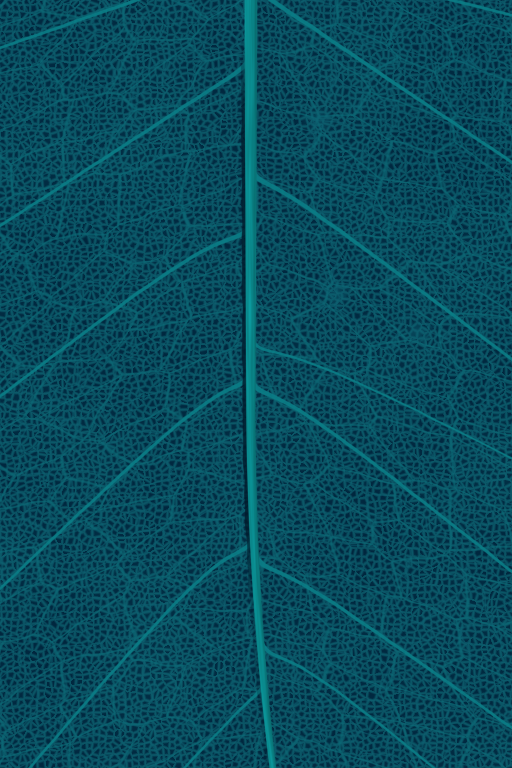
This texture is drawn by a WebGL 1 fragment shader. Its source:

```glsl
precision highp float;
uniform vec2 u_resolution;

#define FINE_CELLS 82.0
#define MID_CELLS 27.0
#define COARSE_CELLS 12.0
#define WARP 0.007
#define VEIN_WIDTH 0.0036
#define RIB_WIDTH 0.0125
#define CELL_COLOR vec3(0.0, 0.14, 0.235)
#define NET_COLOR vec3(0.045, 0.355, 0.415)
#define VEIN_COLOR vec3(0.04, 0.49, 0.525)
#define RIB_COLOR vec3(0.04, 0.55, 0.565)

vec2 hash2(vec2 p) {
  vec3 q = fract(p.xyx * vec3(0.1031, 0.1030, 0.0973));
  q += dot(q, q.yzx + 33.33);
  return fract((q.xx + q.yz) * q.zy);
}

float corner(vec2 cell, vec2 offset) {
  return dot(hash2(cell) * 2.0 - 1.0, offset);
}

float gradientNoise(vec2 p) {
  vec2 n = floor(p), f = p - n;
  vec2 u = f * f * (3.0 - 2.0 * f), e = vec2(1.0, 0.0);
  return mix(mix(corner(n, f), corner(n + e, f - e), u.x),
             mix(corner(n + e.yx, f - e.yx), corner(n + 1.0, f - 1.0), u.x), u.y);
}

// Distance to the border between the two nearest cell centres
float cellBorder(vec2 p) {
  vec2 n = floor(p), f = p - n, a = vec2(9.0), b = vec2(8.0);
  float nearest = 90.0, second = 91.0;
  for (int j = -1; j <= 1; j++) {
    for (int i = -1; i <= 1; i++) {
      vec2 g = vec2(float(i), float(j));
      vec2 r = g + 0.1 + 0.8 * hash2(n + g) - f;
      float d = dot(r, r);
      if (d < nearest) {
        second = nearest; b = a;
        nearest = d; a = r;
      } else if (d < second) {
        second = d; b = r;
      }
    }
  }
  return dot(0.5 * (a + b), normalize(b - a));
}

float stroke(float dist, float halfWidth) {
  float aa = 0.8 / u_resolution.x;
  return 1.0 - smoothstep(halfWidth - aa, halfWidth + aa, dist);
}

float ribX(float y) {
  float bend = max(y - 0.78, 0.0) / 0.72;
  return 0.49 + 0.043 * bend * bend;
}

// Side vein: leaves the rib at height y0, then straightens to a slope
float vein(vec2 p, float side, float y0, float slope, float bend, float width) {
  if ((p.x - ribX(p.y)) * side < 0.0) return 0.0;
  float d = max(side * (p.x - ribX(y0)), 0.0);
  float arc = sqrt(d * d + bend * bend + 1e-6);
  float hook = 0.025 * exp(-d / 0.012);
  float y = y0 + slope * (arc - bend) - hook;
  float steep = slope * d / arc + hook / 0.012;
  float w = VEIN_WIDTH * width * (1.0 - 0.5 * d + 0.5 * exp(-d / 0.03));
  return stroke(abs(p.y - y) / sqrt(1.0 + steep * steep), w);
}

float sideVeins(vec2 p) {
  float v = vein(p, -1.0, -0.078, 0.35, 0.0, 1.0);
  v = max(v, vein(p, -1.0, 0.133, 0.65, 0.016, 1.0));
  v = max(v, vein(p, -1.0, 0.461, 0.78, 0.098, 1.0));
  v = max(v, vein(p, -1.0, 0.752, 0.97, 0.088, 0.95));
  v = max(v, vein(p, -1.0, 1.074, 1.20, 0.094, 0.9));
  v = max(v, vein(p, -1.0, 1.357, 1.10, 0.030, 0.7));
  v = max(v, vein(p, 1.0, -0.098, 0.25, 0.0, 1.0));
  v = max(v, vein(p, 1.0, -0.027, 0.675, 0.0, 1.1));
  v = max(v, vein(p, 1.0, 0.354, 0.76, 0.055, 1.1));
  v = max(v, vein(p, 1.0, 0.684, 0.52, 0.117, 0.65));
  v = max(v, vein(p, 1.0, 0.766, 0.80, 0.078, 1.0));
  v = max(v, vein(p, 1.0, 1.109, 0.72, 0.072, 1.0));
  return max(v, vein(p, 1.0, 1.279, 0.85, 0.088, 0.75));
}

float blemish(vec2 p, vec2 center, float radius) {
  float ragged = 1.0 + 1.2 * gradientNoise(p * 90.0);
  return 1.0 - smoothstep(0.1, 1.0, length(p - center) * ragged / radius);
}

void main() {
  // Width is 1, y runs down from the top edge
  vec2 p = vec2(gl_FragCoord.x, u_resolution.y - gl_FragCoord.y) / u_resolution.x;
  float fromRib = p.x - ribX(p.y);
  vec2 warp = vec2(gradientNoise(p * 22.0), gradientNoise(p * 22.0 + 40.0));
  vec2 q = p + WARP * warp;

  // Net of veinlets, stretched outward from the rib
  float out1 = abs(q.x - ribX(q.y));
  vec2 flow = vec2(0.65 * out1 + 2.0 * step(0.0, fromRib), q.y - 0.33 * out1);
  float fine = 1.0 - smoothstep(0.0, 0.42, cellBorder(q * FINE_CELLS));
  float mid = stroke(cellBorder(flow * MID_CELLS + 7.0) / MID_CELLS, 0.0012);
  float coarse = stroke(cellBorder(flow * COARSE_CELLS + 3.0) / COARSE_CELLS, 0.0016);
  float patches = gradientNoise(p * 5.0) + 0.6 * gradientNoise(p * 45.0);
  vec3 color = mix(CELL_COLOR, NET_COLOR, clamp(0.12 + 0.82 * fine + 0.15 * patches, 0.0, 1.0));
  color = mix(color, NET_COLOR * 1.06, 0.65 * mid);
  color = mix(color, mix(NET_COLOR, VEIN_COLOR, 0.4), 0.75 * coarse);

  // Pale worn spots
  float spots = blemish(p, vec2(0.622, 0.234), 0.035);
  spots = max(spots, blemish(p, vec2(0.655, 0.575), 0.04));
  spots = max(spots, blemish(p, vec2(0.817, 0.647), 0.028));
  spots = max(spots, blemish(p, vec2(0.916, 0.122), 0.022));
  color = mix(color, NET_COLOR * 1.08, 0.5 * spots);

  // Side veins, then the shaded left flank and the rib itself
  color = mix(color, VEIN_COLOR, 0.92 * sideVeins(p + 0.2 * WARP * warp));
  float ribHalf = RIB_WIDTH * mix(1.0, 0.52, p.y / 1.5);
  float flank = stroke(abs(fromRib + ribHalf + 0.002), 0.005 + 0.004 * gradientNoise(vec2(3.0, p.y * 24.0)));
  float flankReach = smoothstep(0.05, 0.25, p.y) * (1.0 - 0.7 * smoothstep(1.0, 1.2, p.y));
  color = mix(color, CELL_COLOR * 0.7, 0.8 * flank * flankReach);
  float streak = gradientNoise(vec2(fromRib * 260.0, p.y * 9.0));
  float round1 = 1.0 - 0.2 * smoothstep(-0.2, 1.0, fromRib / ribHalf);
  color = mix(color, RIB_COLOR * (round1 + 0.16 * streak), stroke(abs(fromRib), ribHalf));
  gl_FragColor = vec4(color, 1.0);
}
```
